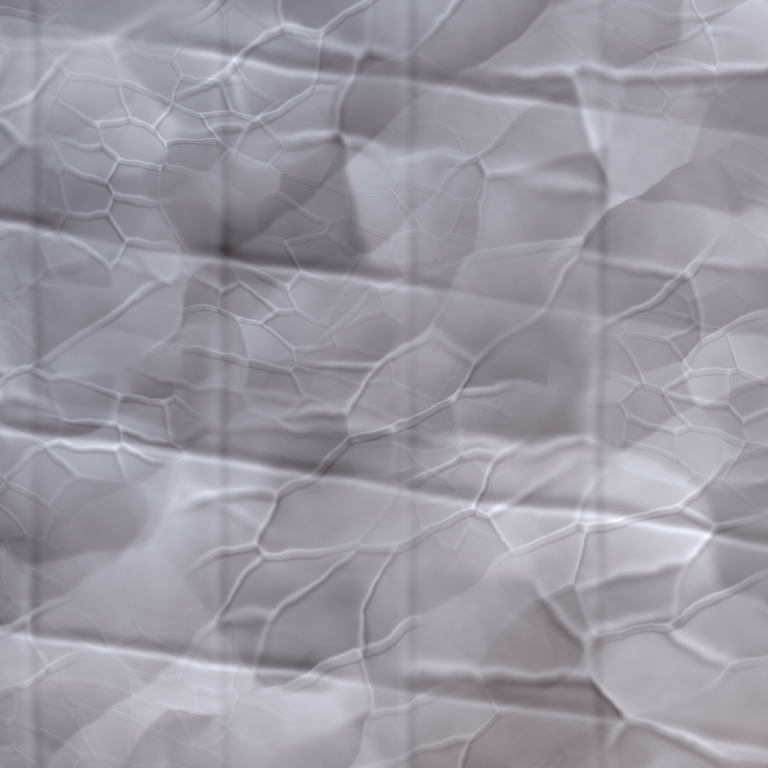
This texture is drawn by a Shadertoy shader. Its source:

```glsl
float hash(vec2 p) {
    vec3 q = fract(p.xyx * vec3(0.1031, 0.1030, 0.0973));
    q += dot(q, q.yzx + 33.33);
    return fract((q.x + q.y) * q.z);
}

float noise(vec2 p) {
    vec2 cell = floor(p), f = fract(p);
    f = f * f * (3.0 - 2.0 * f);
    float low = mix(hash(cell), hash(cell + vec2(1, 0)), f.x);
    float high = mix(hash(cell + vec2(0, 1)), hash(cell + vec2(1, 1)), f.x);
    return mix(low, high, f.y);
}

float fbm(vec2 p) {
    float sum = 0.0, gain = 0.5;
    for (int i = 0; i < 4; i++) {
        sum += gain * noise(p);
        p = mat2(1.6, 1.2, -1.2, 1.6) * p + 7.3;
        gain *= 0.5;
    }
    return sum;
}

vec2 warp(vec2 p, float scale, float amount) {
    vec2 offset = vec2(fbm(p * scale), fbm(p * scale + 41.7)) - 0.47;
    return p + amount * offset;
}

float bump(float x, float center, float width) {
    float d = (x - center) / width;
    return exp(-d * d);
}

// Soft-edged Voronoi facets: x is the facet tone, y the crease strength
vec2 facets(vec2 p, float sharpness) {
    vec2 base = floor(p);
    float total = 0.0, squares = 0.0, tone = 0.0;
    for (int j = -1; j <= 1; j++) {
        for (int i = -1; i <= 1; i++) {
            vec2 cell = base + vec2(i, j);
            vec2 random = vec2(hash(cell + 100.0), hash(cell + 217.0));
            vec2 d = cell + 0.12 + 0.76 * random - p;
            float weight = exp(-sharpness * dot(d, d));
            float slope = dot(d, 1.6 * (random.yx - 0.5) - vec2(0.0, 0.25));
            tone += weight * (hash(cell + 331.0) - 0.5 + slope);
            total += weight;
            squares += weight * weight;
        }
    }
    return vec2(tone / total, 2.0 - 2.0 * squares / (total * total));
}

// Facet tone plus creases lit on top and shaded underneath
float crumple(vec2 p, vec2 scale, float shear, float thickness, float toneGain, float creaseGain) {
    vec2 q = vec2(p.x, p.y + shear * p.x);
    float sharpness = mix(10.0, 48.0, noise(p * 6.0 + scale));
    vec2 here = facets(q * scale, sharpness);
    vec2 above = facets((q + vec2(0.0, thickness)) * scale, sharpness);
    float patches = smoothstep(0.35, 0.8, noise(p * 7.0 + scale.yx));
    return toneGain * here.x + creaseGain * patches * (here.y - 0.75 * above.y);
}

// Slanted panels, bright below each fold and dark above it
float slantedFolds(vec2 p, float spacing) {
    float wobble = 0.03 * (fbm(p * 5.0) - 0.47);
    float row = (p.y + 0.155 * p.x + wobble - 0.715) / spacing;
    float f = fract(row);
    float side = (fract(row + 0.5) - 0.5) * spacing;
    float panel = f * (1.0 - smoothstep(0.96, 1.0, f)) - 0.48;
    float strength = smoothstep(0.15, 0.75, noise(p * vec2(6.0, 3.0) + 12.0));
    float line = 0.13 * bump(side, -0.007, 0.006) - 0.10 * bump(side, 0.007, 0.010);
    return 0.075 * panel + line * strength;
}

// Thin dark upright folds with a faint lit edge
float uprightFolds(vec2 p, float spacing) {
    float x = p.x - 0.045 + 0.012 * (fbm(p * 9.0) - 0.47);
    float side = (fract(x / spacing + 0.5) - 0.5) * spacing;
    float strength = 0.3 + 0.7 * noise(p * vec2(4.0, 9.0) + 30.0);
    return strength * (0.03 * bump(side, -0.010, 0.008) - 0.06 * bump(side, 0.003, 0.007));
}

void mainImage(out vec4 fragColor, in vec2 fragCoord) {
    vec2 uv = fragCoord / iResolution.xy;
    vec2 p = warp(warp(uv, 4.0, 0.07), 15.0, 0.022);

    // Fine wrinkles gather in patches and toward the top
    float busy = smoothstep(0.3, 0.75, noise(uv * 4.0 + 5.0) + 0.35 * (uv.y - 0.5));

    float light = 0.612;
    light += crumple(p, vec2(4.0, 6.0), 0.12, 0.014, 0.14, 0.13);
    light += crumple(p + 3.1, vec2(7.0, 12.0), -0.45, 0.011, 0.09, 0.12);
    light += crumple(p + 6.7, vec2(14.0, 23.0), 0.25, 0.008, 0.05, 0.11) * (0.25 + 0.75 * busy);
    light += slantedFolds(uv, 0.265) + uprightFolds(uv, 0.245);
    light += 0.11 * (fbm(uv * 6.0 + 19.0) - 0.47) + 0.07 * (fbm(p * 28.0) - 0.47);

    // Cool silver at the upper left, warmer grey toward the lower right
    vec3 darkGrey = vec3(0.495, 0.477, 0.507);
    vec3 paleSilver = vec3(0.76, 0.76, 0.80);
    vec3 color = mix(darkGrey, paleSilver, (light - 0.485) / 0.28);
    float cool = 0.7 * (uv.y - uv.x) + 0.8 * (fbm(uv * 3.0) - 0.47);
    color += cool * vec3(-0.016, 0.002, 0.016);
    fragColor = vec4(clamp(color, 0.0, 1.0), 1.0);
}
```
